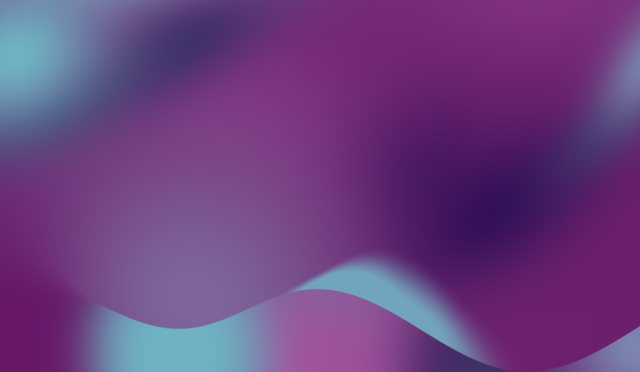
Give the GLSL for this background, as a Shadertoy shader.

```glsl
// Abstract purple and teal silk: a smooth upper sheet ends in a wavy fold above
// a lower sheet. Each sheet is a stack of tilted Gaussian glows; the fold is a
// chain of half cosines with a soft teal ribbon resting on its crest.

#define ASPECT 1.714          // width of the layout, in canvas heights
#define RIBBON_HEIGHT 0.115   // thickest part of the ribbon
#define RIBBON_SOFTNESS 0.08  // blur of its upper side, at the right
#define FOLD_BLUR 0.08        // blur of the fold where it fades out, at the left

const float PI = 3.14159;
const vec3 MAGENTA  = vec3(0.425, 0.125, 0.425);
const vec3 DEEP     = vec3(0.400, 0.095, 0.405);
const vec3 ROSE     = vec3(0.505, 0.200, 0.500);
const vec3 LAVENDER = vec3(0.490, 0.400, 0.610);
const vec3 NAVY     = vec3(0.190, 0.060, 0.335);
const vec3 SLATE    = vec3(0.240, 0.180, 0.400);
const vec3 MIST     = vec3(0.480, 0.530, 0.690);
const vec3 TEAL     = vec3(0.435, 0.700, 0.765);
const vec3 PINK     = vec3(0.630, 0.320, 0.615);

// Half-cosine step from 0 at a to 1 at b
float ramp(float a, float b, float x) {
    return 0.5 - 0.5 * cos(PI * clamp((x - a) / (b - a), 0.0, 1.0));
}

// Squared distance to a centre, scaled by the radii of a tilted ellipse
float ellipse(vec2 p, vec2 center, vec2 radii, float tilt) {
    vec2 d = p - center;
    float c = cos(tilt), s = sin(tilt);
    vec2 q = vec2(c * d.x + s * d.y, c * d.y - s * d.x) / radii;
    return dot(q, q);
}

float glow(vec2 p, vec2 center, vec2 radii, float tilt) {
    return exp(-ellipse(p, center, radii, tilt));
}

// Glow with a flat middle
float plateau(vec2 p, vec2 center, vec2 radii) {
    float q = ellipse(p, center, radii, 0.0);
    return exp(-q * q);
}

// Height of the fold: alternating troughs and crests
float foldHeight(float x) {
    return 0.252
         - 0.136 * ramp(0.045, 0.480, x)
         + 0.107 * ramp(0.480, 0.848, x)
         - 0.222 * ramp(0.848, 1.411, x)
         + 0.240 * ramp(1.411, 2.009, x);
}

vec3 upperSheet(vec2 p) {
    vec3 col = MAGENTA;
    // Broad tints
    col = mix(col, ROSE, 0.9 * glow(p, vec2(0.65, 0.70), vec2(0.45, 0.32), -0.6));
    col = mix(col, ROSE, 0.9 * glow(p, vec2(1.45, 1.03), vec2(0.45, 0.20), 0.0));
    col = mix(col, LAVENDER, glow(p, vec2(0.52, 0.20), vec2(0.44, 0.40), -0.5));
    col = mix(col, DEEP, glow(p, vec2(-0.03, 0.10), vec2(0.21, 0.34), 0.0));
    // Dark hollow and the blue streak at the right
    col = mix(col, NAVY, 0.55 * glow(p, vec2(1.15, 0.54), vec2(0.20, 0.20), 0.0));
    col = mix(col, NAVY, 0.95 * glow(p, vec2(1.34, 0.44), vec2(0.29, 0.15), 0.6));
    col = mix(col, SLATE, 0.85 * glow(p, vec2(1.61, 0.64), vec2(0.21, 0.08), 0.75));
    col = mix(col, MIST, 0.95 * glow(p, vec2(1.74, 0.84), vec2(0.20, 0.09), 1.0));
    // Light, shadow and teal at the upper left
    col = mix(col, MIST, 0.8 * glow(p, vec2(0.30, 1.05), vec2(0.42, 0.10), 0.0));
    col = mix(col, SLATE, 0.95 * glow(p, vec2(0.49, 0.88), vec2(0.26, 0.11), 0.45));
    col = mix(col, SLATE, 0.85 * glow(p, vec2(0.15, 0.70), vec2(0.30, 0.10), 0.45));
    col = mix(col, TEAL, glow(p, vec2(0.04, 0.85), vec2(0.26, 0.20), 0.45));
    return col;
}

vec3 lowerSheet(vec2 p) {
    vec3 col = DEEP;
    col = mix(col, PINK, plateau(p, vec2(0.88, 0.03), vec2(0.27, 0.45)));
    col = mix(col, LAVENDER, 0.6 * glow(p, vec2(0.84, 0.24), vec2(0.24, 0.11), -0.2));
    col = mix(col, SLATE, glow(p, vec2(1.28, 0.0), vec2(0.19, 0.20), 0.0));
    col = mix(col, MIST, glow(p, vec2(1.72, 0.07), vec2(0.22, 0.20), 0.0));
    col = mix(col, TEAL, plateau(p, vec2(0.48, 0.05), vec2(0.25, 0.32)));
    return col;
}

// Coverage of the ribbon, from the height above the fold
float ribbon(float x, float above) {
    float height = RIBBON_HEIGHT * ramp(0.74, 1.05, x) * (1.0 - ramp(1.10, 1.45, x));
    float soft = mix(0.012, RIBBON_SOFTNESS, ramp(0.85, 1.15, x));
    float ends = ramp(0.72, 0.82, x) * (1.0 - ramp(1.15, 1.42, x));
    return ends * (1.0 - smoothstep(height - soft, height + soft, above));
}

void mainImage(out vec4 fragColor, in vec2 fragCoord) {
    vec2 p = fragCoord / iResolution.xy * vec2(ASPECT, 1.0);
    float above = p.y - foldHeight(p.x);

    vec3 upper = mix(upperSheet(p), mix(TEAL, MIST, 0.3), ribbon(p.x, above));

    // The fold is crisp, but melts away at the left
    float blur = mix(FOLD_BLUR, 1.0 / iResolution.y, ramp(0.10, 0.27, p.x));
    vec3 col = mix(lowerSheet(p), upper, smoothstep(-blur, blur, above));
    fragColor = vec4(col, 1.0);
}
```
